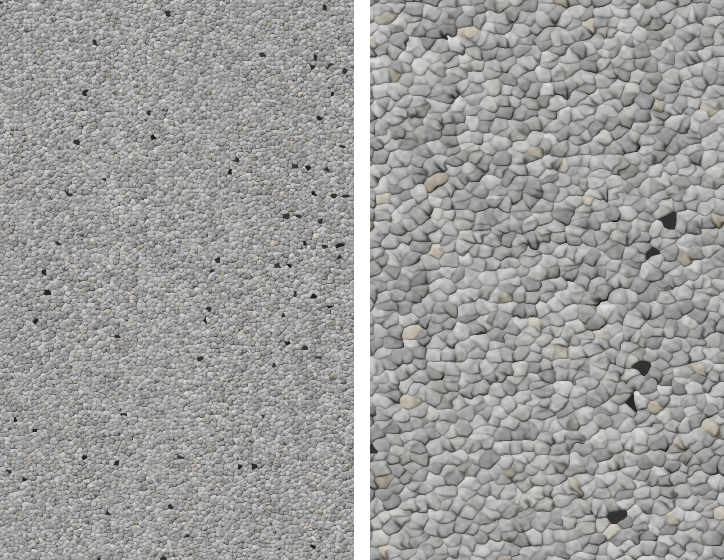
Left, the full canvas; right, a detail of the centre.
A Shadertoy shader for this texture:

```glsl
const vec2  STONES_PER_HEIGHT = vec2(122.0, 146.0);
const float JITTER            = 1.0;
const vec3  STONE_COLOR       = vec3(0.662, 0.664, 0.662);
const vec3  WARM_TINT         = vec3(0.025, 0.0, -0.04);
const vec3  COOL_TINT         = vec3(-0.012, 0.0, 0.016);
const vec3  GAP_TINT          = vec3(0.985, 0.985, 1.02);
const vec3  BLACK_STONE       = vec3(0.12, 0.12, 0.13);
const float STONE_CONTRAST    = 0.17;
const float TILT_CONTRAST     = 0.13;
const float GRAIN_CONTRAST    = 0.13;
const float GAP_WIDTH         = 0.24;
const float GAP_LIT           = 0.05;
const float GAP_SHADED        = 0.27;
const float BLACK_SHARE       = 0.0012;
const float WARM_SHARE        = 0.02;
const vec2  EXPOSURE_RANGE    = vec2(0.87, 1.13);
const vec2  LIGHT_DIR         = vec2(-0.45, 0.89);
const int   SAMPLES           = 2;

float hash(vec2 p) {
    return fract(sin(dot(p, vec2(12.9898, 78.233))) * 43758.5453);
}

vec2 hash2(vec2 p) {
    return vec2(hash(p), hash(p + vec2(37.2, 17.7)));
}

float valueNoise(vec2 p) {
    vec2 cell = floor(p);
    vec2 f = fract(p);
    f = f * f * (3.0 - 2.0 * f);
    float low  = mix(hash(cell), hash(cell + vec2(1.0, 0.0)), f.x);
    float high = mix(hash(cell + vec2(0.0, 1.0)), hash(cell + 1.0), f.x);
    return mix(low, high, f.y);
}

vec2 stoneCenter(vec2 cell) {
    return cell + 0.5 + JITTER * (hash2(cell) - 0.5);
}

// Finds the nearest stone, the offset from its center and the distance to its edge
void findStone(vec2 p, out vec2 stone, out vec2 offset, out float edge) {
    vec2 base = floor(p);
    float nearest = 1e3;
    for (int y = -1; y <= 1; y++)
    for (int x = -1; x <= 1; x++) {
        vec2 cell = base + vec2(x, y);
        vec2 d = p - stoneCenter(cell);
        if (dot(d, d) < nearest) {
            nearest = dot(d, d);
            stone = cell;
            offset = d;
        }
    }
    edge = 1e3;
    for (int y = -2; y <= 2; y++)
    for (int x = -2; x <= 2; x++) {
        vec2 cell = base + vec2(x, y);
        if (cell == stone) continue;
        vec2 other = p - stoneCenter(cell);
        vec2 across = offset - other;
        edge = min(edge, -dot(0.5 * (offset + other), normalize(across)));
    }
    edge = abs(edge);
}

vec3 pebbles(vec2 uv) {
    vec2 p = uv * STONES_PER_HEIGHT;
    vec2 warp = vec2(valueNoise(p * 1.6), valueNoise(p * 1.6 + 51.0)) - 0.5;
    vec2 stone, offset;
    float edge;
    findStone(p + 0.45 * warp, stone, offset, edge);

    // Broad patches where the stones are slightly more or less exposed
    float patches = 0.5 * valueNoise(uv * vec2(11.0, 7.0))
                  + 0.5 * valueNoise(uv * vec2(34.0, 19.0) + 8.0);
    float exposure = mix(EXPOSURE_RANGE.x, EXPOSURE_RANGE.y, patches);

    // Stone faces: own tone, tilt towards the light and fine grain
    float tone = hash(stone + 5.3);
    float relief = STONE_CONTRAST * (tone - 0.5)
                 + TILT_CONTRAST * dot(offset, LIGHT_DIR);
    float grain = GRAIN_CONTRAST * (valueNoise(p * 2.9) - 0.5);
    vec3 color = STONE_COLOR + relief * exposure + grain;

    float kind = hash(stone + 91.7);
    color += WARM_TINT * step(1.0 - WARM_SHARE, kind);
    color += COOL_TINT * (hash(stone + 23.1) - 0.5);
    bool isBlack = kind < BLACK_SHARE;
    if (isBlack) color = BLACK_STONE + 0.1 * tone;

    // Gaps: deepest on the side turned away from the light, partly filled
    float gap = 1.0 - smoothstep(0.0, GAP_WIDTH, edge);
    float shade = smoothstep(-0.3, 0.6, -dot(offset, LIGHT_DIR));
    float depth = mix(GAP_LIT, GAP_SHADED, shade) * exposure;
    depth *= 0.4 + 1.2 * valueNoise(p * 1.1 + 13.0);
    if (isBlack) depth = 0.0;
    return color - gap * depth * GAP_TINT;
}

void mainImage(out vec4 fragColor, in vec2 fragCoord) {
    // Average several points per pixel to smooth the edges
    vec3 sum = vec3(0.0);
    for (int y = 0; y < SAMPLES; y++)
    for (int x = 0; x < SAMPLES; x++) {
        vec2 shift = (vec2(x, y) + 0.5) / float(SAMPLES) - 0.5;
        sum += pebbles((fragCoord + shift) / iResolution.y);
    }
    fragColor = vec4(clamp(sum / float(SAMPLES * SAMPLES), 0.0, 1.0), 1.0);
}
```
